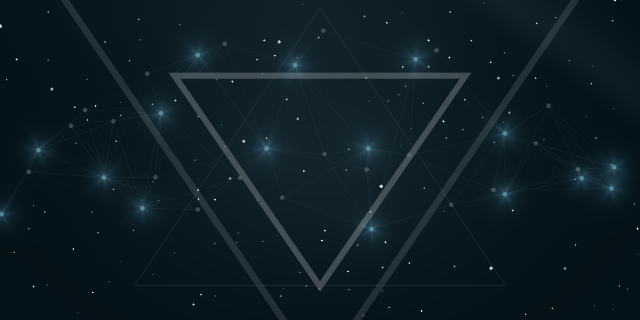
Reproduce this background procedurally as a Shadertoy shader.

```glsl
// Night-blue geometric backdrop: nested triangle outlines over a starry mesh.
// Soft gradients form the sky; half-plane distances give the triangles, and
// loops link glowing hubs to an arch of small joints, with hashed stars on top.

const vec3 NIGHT = vec3(0.012, 0.066, 0.092);
const vec3 HAZE = vec3(0.058, 0.070, 0.075);
const vec3 STEEL = vec3(0.46, 0.50, 0.52);
const vec3 ICE = vec3(0.38, 0.62, 0.70);
const vec3 STAR = vec3(0.88, 0.95, 0.97);

const int HUBS = 16;
const int ARCH_JOINTS = 6;
const int JOINTS = 20;

// Bright hubs, ordered from left to right
const vec2 HUB[HUBS] = vec2[HUBS](
    vec2(0.005, 0.331), vec2(0.120, 0.531), vec2(0.325, 0.445), vec2(0.445, 0.349),
    vec2(0.503, 0.646), vec2(0.618, 0.828), vec2(0.833, 0.536), vec2(0.922, 0.797),
    vec2(1.151, 0.536), vec2(1.161, 0.284), vec2(1.299, 0.815), vec2(1.578, 0.583),
    vec2(1.578, 0.393), vec2(1.818, 0.443), vec2(1.911, 0.411), vec2(1.919, 0.477));

float hash(vec2 p) {
    return fract(sin(dot(p, vec2(127.1, 311.7))) * 43758.5453);
}

// Coverage of a shape from its signed distance
float fill(float d, float pixel) {
    return clamp(0.5 - d / pixel, 0.0, 1.0);
}

float segment(vec2 p, vec2 a, vec2 b) {
    vec2 ab = b - a;
    return length(p - a - ab * clamp(dot(p - a, ab) / dot(ab, ab), 0.0, 1.0));
}

// Mitred triangle; q is relative to the apex, with the base at q.y = height
float triangle(vec2 q, float halfBase, float height) {
    vec2 side = normalize(vec2(height, -halfBase));
    return max(q.y - height, dot(vec2(abs(q.x), q.y), side));
}

// Stroke lying just inside an outline
float inset(float d, float width) {
    return abs(d + 0.5 * width) - 0.5 * width;
}

// Small joints: a parabolic arch first, then a scattered row beneath it
vec2 joint(int i) {
    float k = float(i);
    if (i < ARCH_JOINTS) {
        float x = 0.266 + 0.273 * k - 0.11 * sin(0.8 * k);
        return vec2(x, 0.904 - 0.46 * (x - 1.0) * (x - 1.0));
    }
    k -= float(ARCH_JOINTS);
    return vec2(0.09 + 0.132 * k, 0.34 + 0.34 * hash(vec2(k, 4.0)));
}

vec3 sky(vec2 p) {
    vec2 c = (p - vec2(1.0, 0.53)) / vec2(0.56, 0.40);
    vec2 t = (p - vec2(0.92, 1.03)) / vec2(0.72, 0.24);
    float beam = dot(p - vec2(1.46, 1.0), normalize(vec2(0.39, 0.54)));
    float shaft = smoothstep(-0.04, 0.07, beam) * (1.0 - smoothstep(0.07, 0.26, beam));
    float light = exp(-dot(c, c)) + 0.6 * exp(-dot(t, t)) + 0.55 * shaft;
    return NIGHT + HAZE * light;
}

// Faint threads between hubs and towards nearby joints; y holds the joint discs
vec2 mesh(vec2 p, float pixel) {
    float thread = 0.0, disc = 0.0;
    for (int i = 0; i < JOINTS; i++) {
        vec2 j = joint(i);
        disc = max(disc, fill(length(p - j) - 0.007, pixel));
        for (int h = 0; h < HUBS; h++) {
            float near = 1.0 - smoothstep(0.25, 0.48, distance(j, HUB[h]));
            if (near > 0.0)
                thread = max(thread, near * fill(segment(p, j, HUB[h]) - 0.001, pixel));
        }
    }
    for (int h = 0; h < HUBS - 1; h++)
        thread = max(thread, fill(segment(p, HUB[h], HUB[h + 1]) - 0.001, pixel));
    return vec2(thread, disc);
}

// Halo with slight rays in x, solid core in y
vec2 hubLight(vec2 p, float pixel) {
    vec2 light = vec2(0.0);
    for (int h = 0; h < HUBS; h++) {
        vec2 q = p - HUB[h];
        float d = length(q);
        float rays = 0.85 + 0.15 * cos(6.0 * atan(q.y, q.x + 1e-5) + float(h));
        light.x += rays * exp(-d / 0.023);
        light.y = max(light.y, fill(d - 0.007, pixel));
    }
    return light;
}

// One jittered star per occupied cell, morphing between disc and diamond
float stars(vec2 p, float cell, float density, float size, float pixel) {
    vec2 id = floor(p / cell);
    float present = step(hash(id + 7.3), density);
    vec2 jitter = 0.15 + 0.7 * vec2(hash(id + 1.7), hash(id + 5.1));
    vec2 q = abs(p - (id + jitter) * cell);
    float power = hash(id + 9.2);
    float d = mix(length(q), q.x + q.y, power) - size * (0.4 + 0.6 * power);
    return present * (0.35 + 0.65 * power) * fill(d, pixel);
}

void mainImage(out vec4 fragColor, in vec2 fragCoord) {
    float pixel = 1.0 / iResolution.y;
    vec2 p = fragCoord * pixel;
    p.x += 1.0 - 0.5 * iResolution.x * pixel;
    vec3 color = sky(p);

    // Mesh
    vec2 net = mesh(p, pixel);
    color = mix(color, STEEL, 0.10 * net.x);
    color = mix(color, STEEL, 0.45 * net.y);

    // Open chevron, thin upright triangle and bold inverted triangle
    float chevron = inset(triangle(p - vec2(1.0, -0.187), 1.365, 2.0), 0.021);
    float upright = inset(triangle(vec2(p.x - 1.0, 0.977 - p.y), 0.581, 0.870), 0.002);
    float bold = inset(triangle(p - vec2(1.0, 0.088), 0.473, 0.685), 0.019);
    color = mix(color, STEEL, 0.25 * fill(chevron, pixel));
    color = mix(color, STEEL, 0.20 * fill(upright, pixel));
    color = mix(color, STEEL, 0.50 * fill(bold, pixel));

    // Hubs and stars
    vec2 hub = hubLight(p, pixel);
    color += 0.55 * ICE * hub.x;
    color = mix(color, ICE, 0.7 * hub.y);
    float sparkle = max(stars(p, 0.065, 0.30, 0.0035, pixel), stars(p + 3.0, 0.16, 0.22, 0.007, pixel));
    fragColor = vec4(mix(color, STAR, sparkle), 1.0);
}
```
